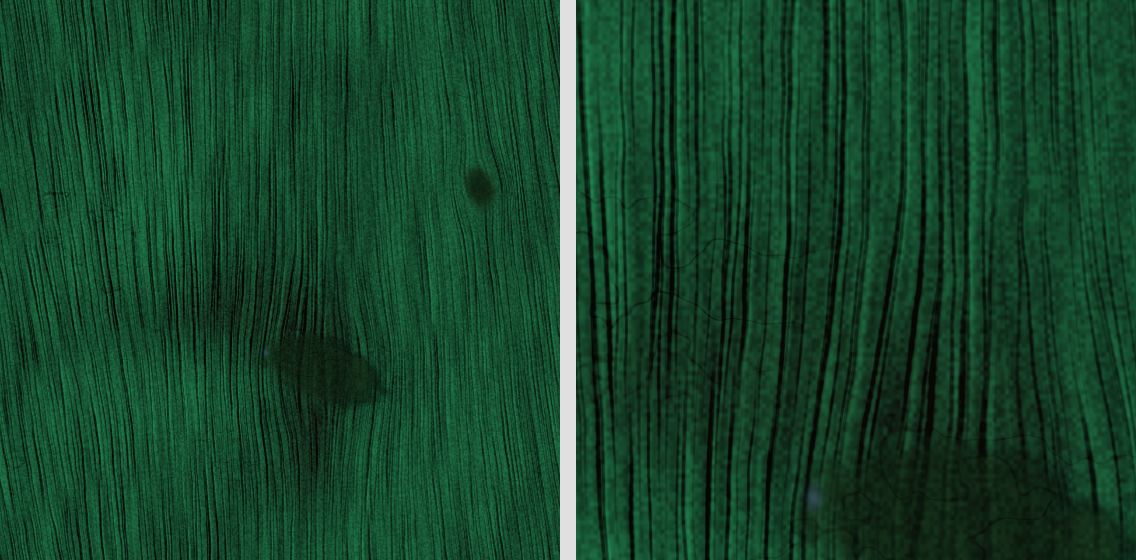
Left, the full canvas; right, a detail of the centre.
This texture is drawn by a WebGL 1 fragment shader. Its source:

```glsl
precision highp float;
// Green stained wood: fine upright furrows flowing past two dark knots, tiling.
uniform vec2 u_resolution;

#define DARK vec3(0.025, 0.07, 0.04)
#define LIGHT vec3(0.11, 0.43, 0.26)
#define KNOT_BROWN vec3(0.058, 0.13, 0.065)
#define BASE_TONE 0.71
#define COARSE_FURROWS 72.0
#define FINE_FURROWS 136.0
#define FURROW_WIDTH 0.0016
#define FURROW_DEPTH 0.7
#define LEAN 0.15
#define BIG_KNOT vec2(0.575, 0.34)
#define SMALL_KNOT vec2(0.855, 0.665)
#define TAU 6.2831853

float hash(vec2 p) {
  vec3 q = fract(p.xyx * vec3(0.1031, 0.1030, 0.0973));
  q += dot(q, q.yzx + 33.33);
  return fract((q.x + q.y) * q.z);
}

// Value noise that wraps after a whole number of cells.
float noise(vec2 p, vec2 period, float seed) {
  vec2 cell = floor(p), f = fract(p);
  f = f * f * (3.0 - 2.0 * f);
  vec2 a = mod(cell, period) + seed;
  vec2 b = mod(cell + 1.0, period) + seed;
  return mix(mix(hash(a), hash(vec2(b.x, a.y)), f.x),
             mix(hash(vec2(a.x, b.y)), hash(b), f.x), f.y);
}

// The same, centred on zero.
float tiled(vec2 uv, vec2 cells, float seed) {
  return noise(uv * cells, cells, seed) - 0.5;
}

// Shortest offset from a centre on the wrapped canvas.
vec2 wrapOffset(vec2 p, vec2 centre) {
  return fract(p - centre + 0.5) - 0.5;
}

float bell(vec2 q) {
  return exp(-dot(q, q));
}

// Broken, wandering furrows: x is the dark groove, y its lit edge.
vec2 furrows(vec2 g, float count, float width, float seed) {
  float pixel = 0.6 / u_resolution.y;
  float x = g.x * count;
  vec2 result = vec2(0.0);
  for (int j = -1; j <= 1; j++) {
    float column = floor(x) + float(j);
    float wander = noise(vec2(column, g.y * 5.0), vec2(count, 5.0), seed);
    float depth = noise(vec2(column, g.y * 6.0), vec2(count, 6.0), seed + 17.0);
    depth = smoothstep(0.1, 0.85, depth);
    float d = (x - column - 0.5 - 0.8 * (wander - 0.5)) / count;
    float w = width * (0.35 + 0.8 * depth);
    float groove = depth * (1.0 - smoothstep(0.3 * w, w + pixel, abs(d)));
    float edge = (d - 2.0 * width) / width;
    result = max(result, vec2(groove, depth * exp(-edge * edge)));
  }
  return result;
}

// Tone of the lengthwise streaks and furrows.
float grainTone(vec2 g, float relief) {
  vec2 coarse = furrows(g, COARSE_FURROWS, FURROW_WIDTH, 5.0);
  vec2 fine = furrows(g, FINE_FURROWS, 0.6 * FURROW_WIDTH, 131.0);
  float tone = 0.26 * tiled(g, vec2(100.0, 5.0), 61.0);
  tone += 0.32 * tiled(g, vec2(270.0, 16.0), 71.0);
  tone += relief * (0.24 * coarse.y + 0.13 * fine.y);
  return tone - relief * FURROW_DEPTH * max(coarse.x, 0.7 * fine.x);
}

// Knot radius with a ragged outline: 1 at the rim.
float knotRadius(vec2 d, vec2 size, float slant, float ragged) {
  return length(vec2(d.x, d.y + slant * d.x) / size) + ragged;
}

void main() {
  vec2 uv = gl_FragCoord.xy / u_resolution;
  vec2 big = wrapOffset(uv, BIG_KNOT);
  vec2 small = wrapOffset(uv, SMALL_KNOT);

  // Broad stain.
  float tone = BASE_TONE + 0.07 * cos(TAU * (uv.x - 0.02));
  tone += 0.28 * tiled(uv, vec2(3.0, 4.0), 41.0) + 0.14 * tiled(uv, vec2(7.0, 6.0), 53.0);
  tone -= 0.26 * bell(big / vec2(0.1, 0.2));
  tone -= 0.22 * bell(wrapOffset(uv, vec2(0.55, 0.17)) / vec2(0.07, 0.13));
  tone -= 0.24 * bell(wrapOffset(uv, vec2(0.36, 0.43)) / vec2(0.17, 0.08));
  tone -= 0.16 * bell(wrapOffset(uv, vec2(0.58, 0.84)) / vec2(0.16, 0.11));
  float stain = tone;
  tone += 0.34 * tiled(uv, vec2(400.0, 360.0), 83.0);

  // Knot shapes.
  float ragged = 0.4 * tiled(uv, vec2(17.0, 23.0), 97.0) + 0.25 * tiled(uv, vec2(70.0), 101.0);
  float bigR = knotRadius(big, vec2(0.105, 0.06), 0.28, ragged);
  float smallR = knotRadius(small, vec2(0.031, 0.04), 0.0, ragged);
  float knot = max(1.0 - smoothstep(0.75, 1.1, bigR),
                   1.0 - smoothstep(0.55, 1.15, smallR));

  // Grain coordinates: slight wobble, pushed apart by the knots.
  vec2 grain = uv;
  grain.x += 0.012 * tiled(uv, vec2(5.0, 4.0), 3.0) + 0.0018 * tiled(uv, vec2(50.0, 36.0), 9.0);
  grain.x -= 0.46 * big.x * bell(big / vec2(0.12, 0.13));
  grain.x -= 0.75 * small.x * bell(small / vec2(0.045, 0.07));

  // Leaning grain near the sides: two sheared copies take turns up the canvas.
  float lean = 0.5 * LEAN * (0.5 + 0.5 * cos(TAU * (uv.x - 0.02)));
  float phase = 2.0 * uv.y + 0.5 * tiled(vec2(uv.x, 0.0), vec2(5.0, 1.0), 113.0);
  float first = fract(phase), second = fract(phase + 0.5);
  float relief = (0.86 + 0.2 * cos(TAU * (uv.x - 0.25))) * (1.0 - 0.6 * knot);
  float toneA = grainTone(grain + vec2(lean * (first - 0.5), 0.0), relief);
  float toneB = grainTone(grain + vec2(lean * (second - 0.5), 0.0), relief);
  tone += mix(toneB, toneA, smoothstep(0.32, 0.68, 1.0 - abs(2.0 * first - 1.0)));

  // Hairline cracks across the grain, in patches.
  float crackField = 0.6 * tiled(uv, vec2(11.0, 26.0), 151.0)
                   + 0.28 * tiled(uv, vec2(38.0, 52.0), 163.0)
                   + 0.12 * tiled(uv, vec2(110.0), 167.0);
  float crack = 1.0 - smoothstep(0.003, 0.017, abs(crackField));
  float patches = smoothstep(0.12, 0.35, tiled(uv, vec2(5.0, 6.0), 173.0));
  patches = max(patches, bell(big / vec2(0.17, 0.1)));
  tone -= 0.22 * crack * patches;

  // Stained areas turn a little warmer.
  vec3 color = mix(DARK, LIGHT, clamp(tone, -0.12, 1.2));
  color.r += 0.025 * smoothstep(0.65, 0.25, stain);

  // Brown knot wood with faint rings and a darker rim.
  float rings = 0.5 + 0.5 * sin(24.0 * min(bigR, 2.0 * smallR));
  float rim = bell(vec2((bigR - 0.95) / 0.13, 0.0)) * smoothstep(-0.05, 0.09, big.x);
  float core = 1.0 - smoothstep(0.2, 1.0, smallR);
  vec3 knotColor = KNOT_BROWN * (0.5 + 0.15 * rings + 1.3 * max(tone, 0.0));
  color = mix(color, knotColor, 0.8 * knot);
  color *= 1.0 - 0.35 * max(rim, core);

  // Pale resin fleck beside the large knot.
  float fleck = bell(wrapOffset(uv, vec2(0.475, 0.37)) / vec2(0.004, 0.007));
  color = mix(color, vec3(0.24, 0.32, 0.42), 0.7 * fleck);

  gl_FragColor = vec4(color, 1.0);
}
```
